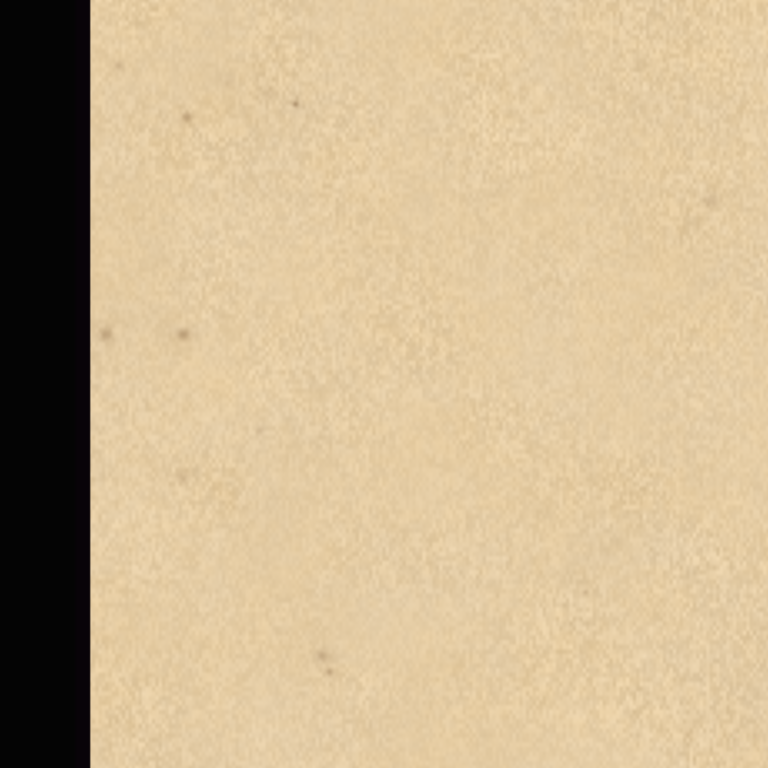
Give the GLSL for this texture, as a three.js fragment shader.

```glsl
varying vec2 vUv;

const vec3 PAPER = vec3(0.897, 0.800, 0.640);
const vec3 STAIN = vec3(0.50, 0.37, 0.23);
const vec3 BLACK = vec3(0.016, 0.016, 0.016);
const vec3 BLACK_RIM = vec3(0.030, 0.010, 0.030);
const float PAPER_LEFT = 0.1175;
const float RIM_WIDTH = 0.019;
const float EDGE_SOFTNESS = 0.0015;
const int SPOT_COUNT = 14;

float hash(vec2 p) {
  vec3 q = fract(vec3(p.xyx) * 0.1031);
  q += dot(q, q.yzx + 33.33);
  return fract((q.x + q.y) * q.z);
}

// Smooth value noise, centred on zero
float noise(vec2 p) {
  vec2 cell = floor(p);
  vec2 f = fract(p);
  f = f * f * (3.0 - 2.0 * f);
  float low = mix(hash(cell), hash(cell + vec2(1.0, 0.0)), f.x);
  float high = mix(hash(cell + vec2(0.0, 1.0)), hash(cell + vec2(1.0, 1.0)), f.x);
  return mix(low, high, f.y) - 0.5;
}

// Fine fibres, a little taller than wide, over faint broad mottling
float paperGrain(vec2 uv) {
  float fine = noise(uv * vec2(230.0, 165.0));
  float medium = noise(uv * vec2(125.0, 95.0) + 41.0);
  float patchiness = 0.8 + 0.8 * noise(uv * 11.0 + 73.0);
  float mottle = noise(uv * 24.0 + 17.0) + noise(uv * 6.0 + 89.0);
  return (fine * 0.072 + medium * 0.034) * patchiness + mottle * 0.011;
}

// Slow drift between warm and cool paper
vec3 paperTint(vec2 uv) {
  float warmth = noise(uv * 70.0 + 131.0) + noise(uv * 14.0 + 57.0);
  return vec3(0.007, -0.001, -0.016) * warmth;
}

// Small dark core inside a ragged, faint halo
float spot(vec2 offset, float radius, float strength, float raggedness) {
  float d = length(offset) / radius;
  float core = exp(-d * d);
  float halo = exp(-d * d * 0.1) * (0.22 + raggedness);
  return strength * (core + max(halo, 0.0) * 0.6);
}

// Scattered foxing, denser toward the left of the sheet
float foxing(vec2 uv) {
  float raggedness = 0.5 * noise(uv * 85.0 + 211.0);
  float total = 0.0;
  for (int i = 0; i < SPOT_COUNT; i++) {
    float id = float(i) + 1.0;
    float across = pow(hash(vec2(id, 3.7)), 1.5);
    vec2 centre = vec2(mix(PAPER_LEFT + 0.02, 0.98, across), hash(vec2(id, 19.3)));
    float size = hash(vec2(id, 47.1));
    float radius = mix(0.0035, 0.0085, size);
    float strength = mix(0.12, 0.42, hash(vec2(id, 71.9))) * mix(1.25, 0.7, size);
    total += spot(uv - centre, radius, strength, raggedness);
  }
  return min(total, 0.8);
}

vec3 paper(vec2 uv) {
  vec3 color = PAPER + paperGrain(uv) * vec3(0.95, 1.0, 1.08) + paperTint(uv);
  return mix(color, STAIN, foxing(uv));
}

// Black margin with a faint purple cast beside the sheet
vec3 margin(float x) {
  float rim = smoothstep(-0.003, 0.003, x - PAPER_LEFT + RIM_WIDTH);
  return mix(BLACK, BLACK_RIM, rim);
}

void main() {
  float sheet = smoothstep(-EDGE_SOFTNESS, EDGE_SOFTNESS, vUv.x - PAPER_LEFT);
  gl_FragColor = vec4(mix(margin(vUv.x), paper(vUv), sheet), 1.0);
}
```
